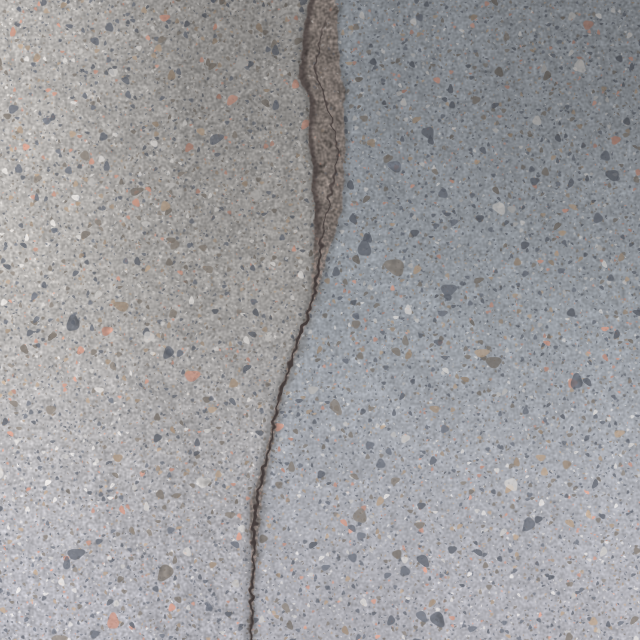
Give the GLSL for this texture, as a WebGL 2 fragment shader.

```glsl
#version 300 es
precision highp float;
// Weathered concrete with embedded pebbles, split by a crack that widens upward.
uniform vec2 u_resolution;
out vec4 fragColor;

const vec3 WARM_TINT = vec3(1.015, 1.0, 0.985);
const vec3 COOL_TINT = vec3(0.965, 1.0, 1.04);
const vec3 LILAC_TINT = vec3(0.995, 0.995, 1.03);
const vec3 FILL = vec3(0.47, 0.435, 0.415);
const vec3 CREVICE = vec3(0.23, 0.20, 0.20);
const vec3 CRUMB = vec3(0.60, 0.53, 0.50);
const vec3 SLATE = vec3(0.37, 0.39, 0.43);
const vec3 BROWN = vec3(0.48, 0.45, 0.42);
const vec3 TAN = vec3(0.66, 0.58, 0.50);
const vec3 PINK = vec3(0.78, 0.57, 0.50);
const vec3 PALE = vec3(0.80, 0.79, 0.78);
const float MID_LIGHT = 0.63;
const float GRAIN = 0.13;
const float MOTTLE = 0.045;

// Crack path from top to bottom: height, centre x, half width.
const int KNOTS = 15;
const vec3 PATH[KNOTS] = vec3[KNOTS](
  vec3(1.0, 0.505, 0.021), vec3(0.935, 0.500, 0.028), vec3(0.876, 0.501, 0.034),
  vec3(0.850, 0.510, 0.028), vec3(0.766, 0.512, 0.028), vec3(0.674, 0.513, 0.022),
  vec3(0.609, 0.503, 0.012), vec3(0.544, 0.491, 0.005), vec3(0.499, 0.479, 0.004),
  vec3(0.460, 0.462, 0.004), vec3(0.362, 0.432, 0.004), vec3(0.271, 0.414, 0.005),
  vec3(0.215, 0.400, 0.009), vec3(0.141, 0.396, 0.005), vec3(0.0, 0.390, 0.003));

// Prominent pebbles: x, y, radius, kind.
const int ACCENTS = 9;
const vec4 ACCENT[ACCENTS] = vec4[ACCENTS](
  vec4(0.167, 0.483, 0.009, 0.75), vec4(0.263, 0.449, 0.010, 0.10),
  vec4(0.114, 0.495, 0.013, 0.20), vec4(0.617, 0.583, 0.016, 0.50),
  vec4(0.617, 0.740, 0.011, 0.05), vec4(0.901, 0.404, 0.012, 0.30),
  vec4(0.318, 0.247, 0.011, 0.95), vec4(0.684, 0.032, 0.013, 0.15),
  vec4(0.258, 0.105, 0.014, 0.45));

vec4 hash4(vec2 p) {
  vec4 q = fract(p.xyxy * vec4(0.1031, 0.1030, 0.0973, 0.1099));
  q += dot(q, q.wzxy + 33.33);
  return fract((q.xxyz + q.yzzw) * q.zywx);
}

float gradientNoise(vec2 p) {
  vec2 i = floor(p), f = p - i, u = f * f * f * (f * (f * 6.0 - 15.0) + 10.0);
  vec2 o = vec2(0.0, 1.0);
  float a = dot(hash4(i).xy * 2.0 - 1.0, f);
  float b = dot(hash4(i + o.yx).xy * 2.0 - 1.0, f - o.yx);
  float c = dot(hash4(i + o.xy).xy * 2.0 - 1.0, f - o.xy);
  float d = dot(hash4(i + o.yy).xy * 2.0 - 1.0, f - o.yy);
  return mix(mix(a, b, u.x), mix(c, d, u.x), u.y);
}

vec3 pebbleColor(float kind) {
  if (kind < 0.36) return SLATE;
  if (kind < 0.58) return BROWN;
  if (kind < 0.72) return TAN;
  return kind < 0.80 ? PINK : PALE;
}

// Coverage of a lumpy, turned ellipse around the origin.
float pebbleMask(vec2 d, float radius, float turn, float stretch, float soft) {
  float s = sin(turn), c = cos(turn);
  d = mat2(c, -s, s, c) * d * vec2(1.0, stretch);
  float angle = atan(d.y, d.x + 1e-6);
  float rim = radius * (1.0 + 0.12 * sin(3.0 * angle + turn * 5.0));
  return 1.0 - smoothstep(-soft, soft, length(d) - rim);
}

void scatter(inout vec3 col, vec2 p, float cells, float density, float opacity, float light, float px) {
  vec2 g = p * cells, base = floor(g);
  for (int n = 0; n < 9; n++) {
    vec2 id = base + vec2(n % 3 - 1, n / 3 - 1);
    vec4 place = hash4(id + cells), look = hash4(id + cells + 57.0);
    if (place.z > density) continue;
    float radius = mix(0.14, 0.32, place.w * place.w);
    float m = pebbleMask(g - id - place.xy, radius, look.x * 6.283, 1.0 + 0.9 * look.y, px * cells);
    vec3 tone = pebbleColor(look.z) * light / MID_LIGHT * mix(0.87, 1.1, look.w);
    col = mix(col, tone, m * opacity);
  }
}

// Interpolated crack centre and half width at height y.
vec2 crackAt(float y) {
  vec2 r = PATH[0].yz;
  for (int i = 1; i < KNOTS; i++)
    r = mix(r, PATH[i].yz, clamp((PATH[i - 1].x - y) / (PATH[i - 1].x - PATH[i].x), 0.0, 1.0));
  return r;
}

void main() {
  vec2 p = gl_FragCoord.xy / u_resolution;
  float px = 1.0 / min(u_resolution.x, u_resolution.y);
  float fine = gradientNoise(p * 210.0), medium = gradientNoise(p * 95.0);
  float coarse = gradientNoise(p * 32.0), broad = gradientNoise(p * 9.0);
  vec2 crack = crackAt(p.y);
  float wobble = 0.006 * coarse + 0.004 * medium;
  float dx = p.x - crack.x + wobble;

  // Broad light and tint
  float top = mix(0.71, 0.54, smoothstep(0.0, 0.38, p.x)) - 0.045 * smoothstep(0.5, 0.9, p.x);
  float bottom = mix(0.735, 0.685, smoothstep(0.0, 0.35, p.x)) + 0.025 * smoothstep(0.5, 1.0, p.x);
  float light = mix(bottom, top, smoothstep(0.05, 1.0, p.y)) + 0.025 * broad;
  vec3 tint = mix(WARM_TINT, COOL_TINT, smoothstep(-0.01, 0.02, dx));
  tint = mix(LILAC_TINT, tint, smoothstep(0.0, 0.6, p.y));
  float rough = mix(1.2, 0.9, smoothstep(-0.02, 0.02, dx));
  vec3 col = tint * (light + rough * (GRAIN * fine + GRAIN * 0.7 * medium + MOTTLE * coarse));

  // Pebbles, fine to large
  scatter(col, p, 140.0, 0.60, 0.60, light, px);
  scatter(col, p, 76.0, 0.55, 0.70, light, px);
  scatter(col, p, 40.0, 0.42, 0.75, light, px);
  scatter(col, p, 23.0, 0.10, 0.70, light, px);
  for (int i = 0; i < ACCENTS; i++) {
    vec4 a = ACCENT[i];
    float m = pebbleMask(p - a.xy, a.z, a.x * 40.0, 1.35, px);
    col = mix(col, pebbleColor(a.w) * (1.0 + 0.4 * medium), 0.75 * m);
  }

  // Crack bed, with a shaded left wall and loose crumbs
  float wide = smoothstep(0.006, 0.022, crack.y);
  float inside = crack.y - abs(dx);
  float bed = smoothstep(-px, 1.5 * px, inside);
  col *= 1.0 - 0.16 * smoothstep(-0.012, 0.0, inside);
  vec3 soil = FILL * (1.0 + 0.45 * fine + 0.35 * medium + 0.25 * coarse);
  scatter(soil, p + 0.37, 110.0, 0.35, 0.45, 0.56, px);
  soil = mix(soil, CRUMB, (1.0 - wide) * smoothstep(0.05, 0.3, fine + 0.5 * medium));
  col = mix(col, soil, bed * mix(0.8, 0.96, wide));
  float wall = smoothstep(0.010, 0.001, abs(dx + crack.y - 0.003)) * wide;
  col = mix(col, CREVICE, 0.6 * wall * bed);

  // Narrow dark fissure: centred when thin, wandering through the wide bed
  float wander = wide * (0.010 * sin(p.y * 24.0 + 2.2) + 0.004);
  float thickness = mix(0.0022, 0.0013, wide) * (1.0 + 1.3 * coarse);
  float fissure = smoothstep(px, -px, abs(dx - wander + 0.003 * medium) - thickness);
  float present = smoothstep(1.0, 0.92, p.y) * mix(0.85, 0.7, wide);
  col = mix(col, CREVICE, fissure * present);

  fragColor = vec4(clamp(col, 0.0, 1.0), 1.0);
}
```
